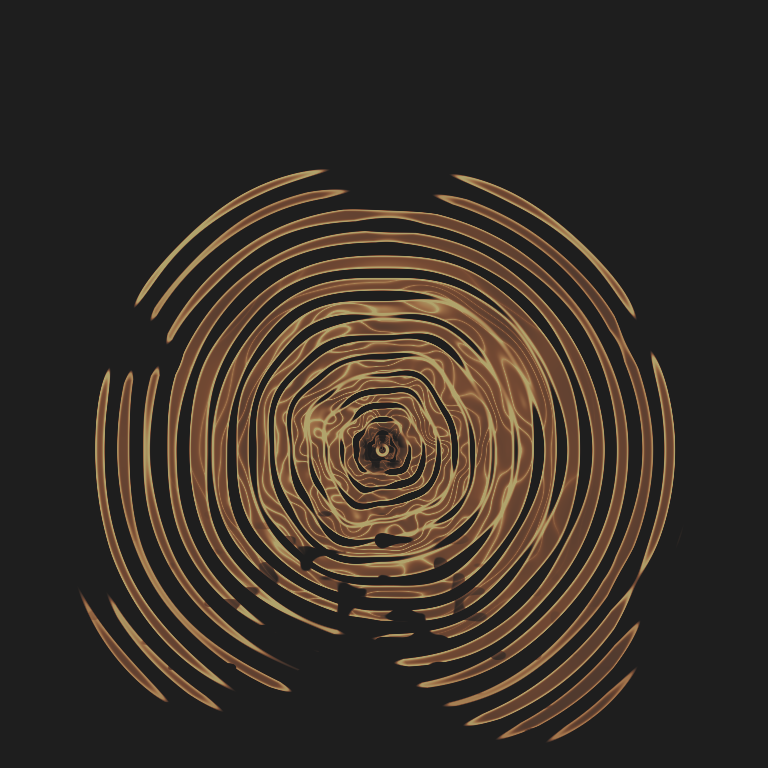
Write a Shadertoy shader that draws this background.

```glsl
float hash(vec3 p) {
    return fract(sin(dot(p, vec3(127.1, 311.7, 74.7))) * 43758.5);
}

float noise(vec3 p) {
    vec3 i = floor(p), f = fract(p);
    f = f * f * (3.0 - 2.0 * f);
    vec2 e = vec2(0.0, 1.0);
    vec4 low = vec4(hash(i), hash(i + e.yxx), hash(i + e.xyx), hash(i + e.yyx));
    vec4 high = vec4(hash(i + e.xxy), hash(i + e.yxy), hash(i + e.xyy), hash(i + e.yyy));
    vec4 s = mix(low, high, f.z);
    return mix(mix(s.x, s.y, f.x), mix(s.z, s.w, f.x), f.y);
}

// Soft bump around a direction, in degrees
float lobe(float angle, float center, float width) {
    float d = (mod(angle - center + 180.0, 360.0) - 180.0) / width;
    return exp(-d * d);
}

// Radius at which the ripples break up
float reach(float angle) {
    return 0.395
        - 0.085 * lobe(angle, 88.0, 14.0)
        - 0.080 * lobe(angle, 157.0, 7.0)
        - 0.045 * lobe(angle, 24.0, 6.0)
        - 0.040 * lobe(angle, 332.0, 7.0)
        - 0.125 * lobe(angle, 264.0, 17.0)
        + 0.060 * lobe(angle, 222.0, 17.0)
        + 0.075 * lobe(angle, 308.0, 13.0);
}

vec3 palette(float t) {
    vec3 charcoal = vec3(0.118), brown = vec3(0.30, 0.22, 0.18);
    vec3 rust = vec3(0.46, 0.29, 0.20), tan1 = vec3(0.63, 0.45, 0.29);
    vec3 khaki = vec3(0.69, 0.64, 0.42);
    vec3 c = mix(charcoal, brown, clamp(t * 4.0, 0.0, 1.0));
    c = mix(c, rust, clamp(t * 4.0 - 1.0, 0.0, 1.0));
    c = mix(c, tan1, clamp(t * 4.0 - 2.0, 0.0, 1.0));
    return mix(c, khaki, clamp(t * 4.0 - 3.0, 0.0, 1.0));
}

void mainImage(out vec4 fragColor, in vec2 fragCoord) {
    vec2 p = (fragCoord - 0.5 * iResolution.xy) / iResolution.y - vec2(-0.002, -0.086);
    float r = length(p);
    vec2 dir = p / max(r, 0.0001);
    float angle = degrees(atan(p.y, p.x));
    float inner = 1.0 - smoothstep(0.17, 0.30, r);
    float core = 1.0 - smoothstep(0.08, 0.19, r);
    float south = lobe(angle, 258.0, 30.0);

    // Rings, closer together near the middle
    float phase = 31.25 * r + 3.0 * (1.0 - exp(-r * 10.0)) + 0.48;
    phase += (0.4 + 0.5 * inner) * (noise(vec3(dir * 2.0, r * 9.0)) - 0.5);
    float swell = noise(vec3(dir * 2.4 + 7.0, r * 30.0)) - 0.5;
    float cap = mix(0.9, -0.05, smoothstep(0.17, 0.35, r));
    float bias = min((reach(angle) - r) * 25.0 - 0.8, cap);
    bias -= 0.9 * south * smoothstep(0.12, 0.28, r);
    float height = cos(6.2832 * phase) + 1.7 * swell + bias;

    // Bright rim around each band, brown inside
    float rimOffset = (height - 0.32) / 0.30;
    float shade = noise(vec3(dir * 3.0 - 4.0, r * 22.0));
    float tone = 0.27 + 0.22 * shade + 0.6 * exp(-rimOffset * rimOffset);
    float ringGlow = hash(vec3(floor(phase + 0.5), 3.0, 1.0));
    tone *= mix(1.0, 0.6 + 0.5 * ringGlow, smoothstep(0.29, 0.34, r));

    // Fine interwoven lines
    float weave = phase + 1.5 * noise(vec3(dir * 3.2 + 2.0, r * 42.0));
    weave += 0.9 * core * noise(vec3(p * 48.0, 2.0));
    float thread = exp(-3.2 * abs(sin(6.2832 * weave)));
    float threadGlow = 0.45 + 0.75 * noise(vec3(dir * 2.5 + 11.0, r * 25.0));
    tone += thread * threadGlow * inner * 0.75;

    // Broad highlights above and left of the middle
    float sheen = lobe(angle, 85.0, 28.0) * exp(-pow((r - 0.205) / 0.035, 2.0));
    sheen += 0.6 * lobe(angle, 165.0, 45.0) * exp(-pow((r - 0.11) / 0.05, 2.0));
    tone += 0.45 * sheen * smoothstep(0.3, 0.75, noise(vec3(dir * 3.0, r * 50.0)));
    tone = min(tone, 1.0) * smoothstep(0.0, 0.26, height);

    // Dark holes in the lower part
    float pits = noise(vec3(p * vec2(40.0, 60.0), 9.0));
    float pitZone = lobe(angle, 262.0, 34.0) * smoothstep(0.05, 0.13, r);
    tone *= 1.0 - smoothstep(0.60, 0.68, pits + 0.22 * pitZone - 0.2) * min(pitZone * 2.0, 1.0);

    // Dark eye with a small curl
    float petals = noise(vec3(p * 110.0, 5.0));
    float eye = 1.0 - smoothstep(0.022, 0.036, r);
    tone *= 1.0 - eye * (0.45 + 0.5 * smoothstep(0.35, 0.6, petals));
    float curl = 1.0 - smoothstep(0.0012, 0.0032, abs(r - 0.0065));
    tone = max(tone, curl * (1.0 - 0.8 * lobe(angle, 110.0, 40.0)));

    fragColor = vec4(palette(tone), 1.0);
}
```
